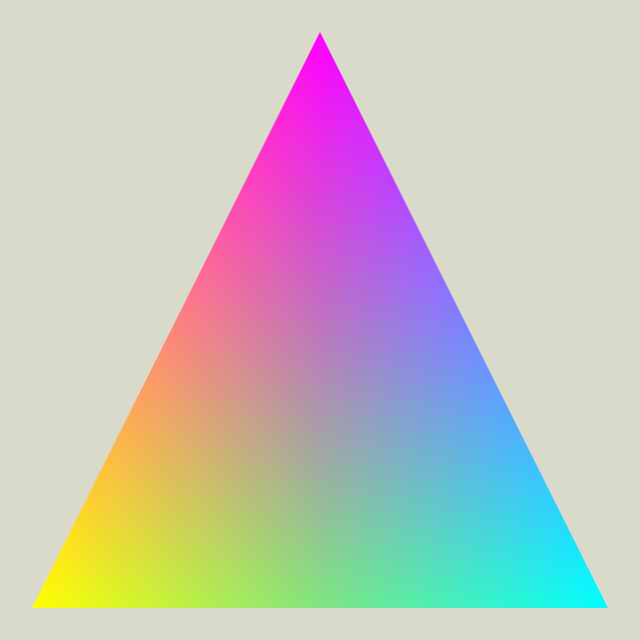
Give the GLSL for this background, as a Shadertoy shader.

```glsl
// A tall triangle on a pale stone ground, with magenta, yellow and cyan corners.
// Barycentric weights blend the corner colours; the smallest weight also
// gives the signed coverage used to smooth the edges.

const vec3 GROUND  = vec3(0.855, 0.855, 0.796);
const vec3 MAGENTA = vec3(1.0, 0.0, 1.0);
const vec3 YELLOW  = vec3(1.0, 1.0, 0.0);
const vec3 CYAN    = vec3(0.0, 1.0, 1.0);
const float GREEN_DIP = 0.10; // softening where yellow meets cyan

float cross2(vec2 a, vec2 b) {
    return a.x * b.y - a.y * b.x;
}

// Weights of corners a, b and c at point p
vec3 barycentric(vec2 p, vec2 a, vec2 b, vec2 c) {
    float area = cross2(b - a, c - a);
    float wa = cross2(b - p, c - p) / area;
    float wb = cross2(c - p, a - p) / area;
    return vec3(wa, wb, 1.0 - wa - wb);
}

// Distance to the line through a and b, positive on its left
float edgeDistance(vec2 p, vec2 a, vec2 b) {
    return cross2(normalize(b - a), p - a);
}

float triangleDistance(vec2 p, vec2 a, vec2 b, vec2 c) {
    return min(edgeDistance(p, a, b),
           min(edgeDistance(p, b, c), edgeDistance(p, c, a)));
}

vec3 blendCorners(vec3 w) {
    vec3 colour = w.x * MAGENTA + w.y * YELLOW + w.z * CYAN;
    colour.g -= GREEN_DIP * 2.0 * max(min(w.y, w.z), 0.0);
    return clamp(colour, 0.0, 1.0);
}

void mainImage(out vec4 fragColor, in vec2 fragCoord) {
    vec2 p = fragCoord / iResolution.xy;
    float pixel = 1.0 / min(iResolution.x, iResolution.y);

    // Corners run anticlockwise
    vec2 apex  = vec2(0.50, 0.95);
    vec2 left  = vec2(0.05, 0.05);
    vec2 right = vec2(0.95, 0.05);

    vec3 fill = blendCorners(barycentric(p, apex, left, right));
    float inside = triangleDistance(p, apex, left, right);
    float coverage = clamp(0.5 + inside / pixel, 0.0, 1.0);

    fragColor = vec4(mix(GROUND, fill, coverage), 1.0);
}
```
